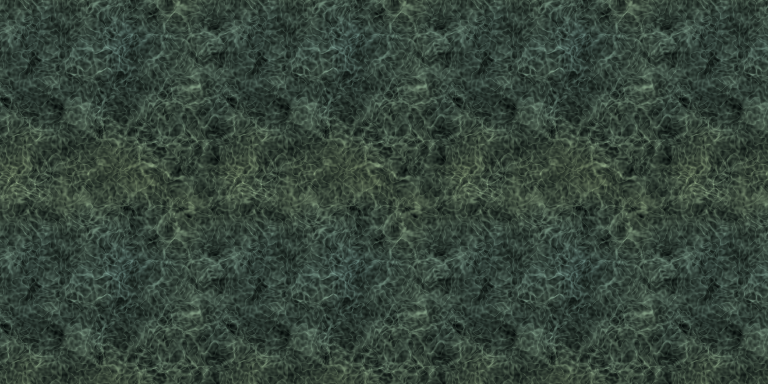
Give the GLSL for this texture, as a WebGL 2 fragment shader.

```glsl
#version 300 es
precision highp float;
// Dark green marble: a square tile, repeated about 3.4 times across and 1.7 down.
// Wrapping gradient noise makes clouds and grain; warped cell borders make the
// web of mineral cracks; a few scattered strands make the long pale veins.
uniform vec2 u_resolution;
out vec4 fragColor;

const float TILE_SIZE = 0.589; // in canvas heights
const float TAU = 6.28319;
const vec3 DEEP_GREEN = vec3(0.10, 0.14, 0.12);
const vec3 PALE_GREEN = vec3(0.43, 0.53, 0.45);
const vec3 OCHRE_SHIFT = vec3(0.035, 0.010, -0.045);

// Integer hash of a lattice cell, three values in 0..1
vec3 hash3(vec2 cell, float seed) {
  uvec3 v = uvec3(ivec3(cell, seed)) * 1664525u + 1013904223u;
  v.x += v.y * v.z; v.y += v.z * v.x; v.z += v.x * v.y;
  v ^= v >> 16u;
  v.x += v.y * v.z; v.y += v.z * v.x; v.z += v.x * v.y;
  return vec3(v >> 8u) / 16777216.0;
}

float cornerSlope(vec2 cell, vec2 offset, float period, float seed) {
  float angle = TAU * hash3(mod(cell, period), seed).x;
  return dot(vec2(cos(angle), sin(angle)), offset);
}

// Gradient noise that wraps once per tile
float gradientNoise(vec2 tile, float period, float seed) {
  vec2 cell = floor(tile * period), f = fract(tile * period);
  vec2 s = f * f * f * (f * (f * 6.0 - 15.0) + 10.0);
  vec2 e = vec2(1.0, 0.0);
  float low = mix(cornerSlope(cell, f, period, seed),
                  cornerSlope(cell + e.xy, f - e.xy, period, seed), s.x);
  float high = mix(cornerSlope(cell + e.yx, f - e.yx, period, seed),
                   cornerSlope(cell + e.xx, f - e.xx, period, seed), s.x);
  return mix(low, high, s.y);
}

float fbm(vec2 tile, float period, int octaves, float seed) {
  float sum = 0.0, amplitude = 1.0;
  for (int i = 0; i < octaves; i++) {
    sum += amplitude * gradientNoise(tile, period, seed + float(i));
    period *= 2.0;
    amplitude *= 0.5;
  }
  return sum;
}

// Soft line around zero distance, never thinner than a pixel
float softLine(float d, float width, float pixel) {
  return 1.0 - smoothstep(0.0, max(width, pixel), abs(d));
}

// Gap between the two nearest scattered points: zero on cell borders
float cellBorder(vec2 tile, float period, float seed) {
  vec2 cell = floor(tile * period), f = fract(tile * period);
  float nearest = 8.0, second = 8.0;
  for (int y = -1; y <= 1; y++) for (int x = -1; x <= 1; x++) {
    vec2 n = vec2(x, y);
    float d = length(n + hash3(mod(cell + n, period), seed).xy - f);
    second = min(second, max(nearest, d));
    nearest = min(nearest, d);
  }
  return second - nearest;
}

vec2 wrapOffset(vec2 tile, vec2 centre) {
  return fract(tile - centre + 0.5) - 0.5;
}

float softPatch(vec2 tile, vec2 centre, float radius) {
  vec2 d = wrapOffset(tile, centre) / radius;
  return exp(-dot(d, d));
}

// Tapered vein through a centre point
float strand(vec2 tile, vec2 centre, float angle, float halfLength, float width, float pixel) {
  vec2 d = wrapOffset(tile, centre), along = vec2(cos(angle), sin(angle));
  float t = dot(d, along), across = dot(d, vec2(-along.y, along.x));
  return softLine(across, width, pixel) * (1.0 - smoothstep(0.4, 1.0, abs(t) / halfLength));
}

void main() {
  vec2 tile = gl_FragCoord.xy / u_resolution.y / TILE_SIZE;
  float pixel = 1.0 / (u_resolution.y * TILE_SIZE);
  vec2 bend = vec2(fbm(tile, 7.0, 4, 10.0), fbm(tile, 7.0, 4, 20.0));
  vec2 warped = tile + 0.035 * bend;

  // Clouds, mottling and grain
  float cloud = fbm(tile, 3.0, 3, 30.0);
  float tone = 0.19 + 0.20 * cloud + 0.26 * fbm(warped, 14.0, 3, 40.0);
  tone += 0.36 * gradientNoise(tile, 64.0, 50.0);

  // Open web in some areas, fine felt of fibres in others
  float web = softPatch(tile, vec2(0.80, 0.62), 0.20);
  float openMask = smoothstep(-0.25, 0.45, fbm(tile, 4.0, 3, 60.0) + 0.5 * web);
  float feltMask = smoothstep(-0.35, 0.40, fbm(tile, 5.0, 3, 70.0) - 0.4 * web);
  tone += 0.42 * openMask * softLine(cellBorder(warped, 11.0, 80.0), 0.20, 11.0 * pixel);
  tone += 0.34 * feltMask * softLine(cellBorder(warped, 23.0, 81.0), 0.32, 23.0 * pixel);
  tone += 0.24 * softLine(gradientNoise(warped, 30.0, 82.0), 0.18, 30.0 * pixel);

  // Dark cavities and pale mineral spots
  tone -= 0.22 * smoothstep(0.15, 0.55, fbm(warped, 10.0, 2, 90.0) + 0.15 * web);
  float spots = softPatch(warped, vec2(0.06, 0.65), 0.045)
              + 0.6 * softPatch(warped, vec2(0.46, 0.55), 0.09);
  tone += 0.38 * spots * smoothstep(-0.2, 0.3, gradientNoise(warped, 26.0, 95.0));

  // Long veins: one strong, the rest scattered
  float veins = strand(warped, vec2(0.72, 0.94), -0.4, 0.15, 0.011, pixel);
  for (int i = 0; i < 12; i++) {
    vec3 h = hash3(vec2(i, 3), 100.0);
    float angle = TAU * hash3(vec2(i, 5), 101.0).x;
    veins = max(veins, 0.7 * strand(warped, h.xy, angle, 0.06 + 0.12 * h.z, 0.009, pixel));
  }
  tone += 0.48 * veins * smoothstep(-0.6, 0.2, gradientNoise(tile, 18.0, 110.0));

  // Warm band across the tile, cooler green elsewhere
  float warmth = 0.5 * cos(TAU * (tile.y - 0.97)) + 0.8 * cloud;
  tone = clamp(tone, -0.25, 1.25);
  vec3 colour = mix(DEEP_GREEN, PALE_GREEN, tone) + OCHRE_SHIFT * warmth * max(tone, 0.0);
  fragColor = vec4(colour, 1.0);
}
```
